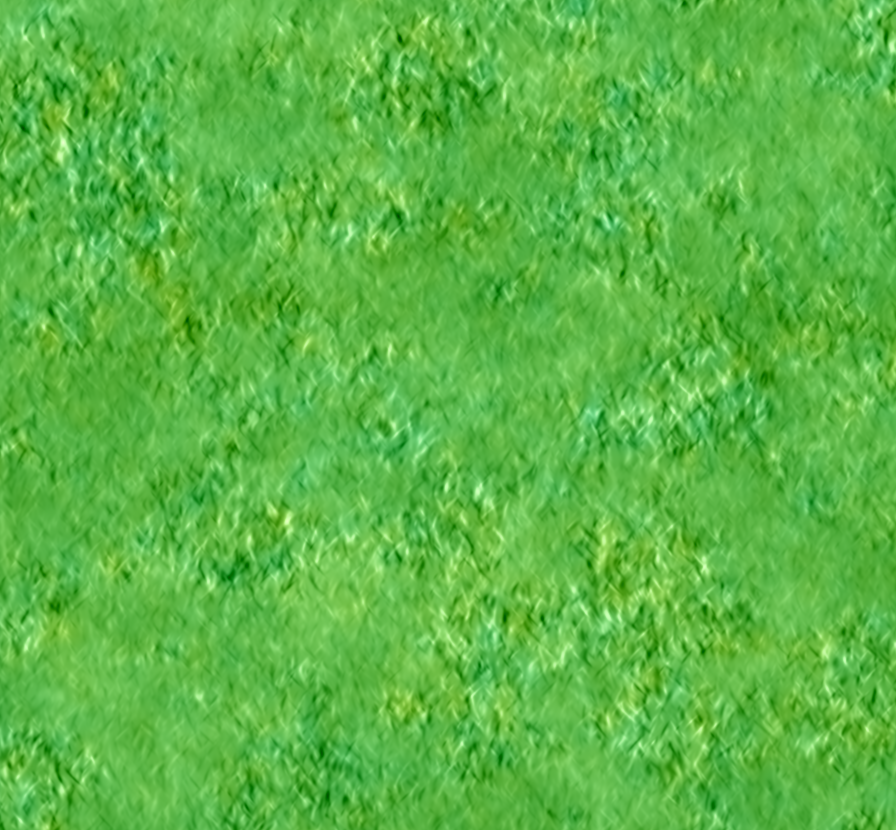
Give the GLSL for this texture, as a Shadertoy shader.

```glsl
// Short lawn grass seen from above: soft, mostly upright blades in light and dark green.
// Each layer sums one random leaning streak per grid cell; broad cellular
// patches set where the turf is calm, tufted, shaded, yellowish or bluish.

vec3 hash3(vec2 cell) {
    vec3 h = fract(cell.xyx * vec3(0.1031, 0.1030, 0.0973));
    h += dot(h, h.yxz + 33.33);
    return fract((h.xxy + h.yzz) * h.zyx);
}

// Smooth signed blobs, one per cell, about -1 to 1
float patches(vec2 p) {
    vec2 cell = floor(p);
    float sum = 0.0;
    for (int y = -1; y <= 1; y++)
    for (int x = -1; x <= 1; x++) {
        vec2 id = cell + vec2(x, y);
        vec3 rnd = hash3(id);
        vec2 d = p - id - rnd.xy;
        float falloff = max(1.0 - dot(d, d), 0.0);
        sum += (rnd.z * 2.0 - 1.0) * falloff * falloff;
    }
    return sum;
}

// Signed light of thin leaning streaks, one per cell
float blades(vec2 p, float width, float spread, float seed) {
    vec2 cell = floor(p);
    float sum = 0.0;
    for (int y = -1; y <= 1; y++)
    for (int x = -2; x <= 2; x++) {
        vec2 id = cell + vec2(x, y);
        vec3 rnd = hash3(id + seed);
        vec3 shape = hash3(id + seed + 57.0);
        vec2 d = p - id - rnd.xy;
        d.x -= (shape.x * 2.0 - 1.0) * spread * d.y + 0.25 * d.y * d.y;
        d /= vec2(width * mix(0.75, 1.3, shape.y), mix(0.35, 0.6, shape.z));
        sum += (rnd.z * 2.0 - 1.0) * exp(-dot(d, d));
    }
    return sum;
}

void mainImage(out vec4 fragColor, in vec2 fragCoord) {
    vec2 uv = fragCoord / iResolution.y;

    // Ragged tufts: strong blades inside, faint ones in the calm turf
    float tuft = patches(uv * vec2(7.0, 10.0) + 3.0)
               + 0.8 * patches(uv * vec2(17.0, 22.0) + 41.0);
    float vigour = mix(0.45, 1.35, smoothstep(-0.55, 0.75, tuft));

    // Blades of three sizes
    float streaks = blades(uv * vec2(95.0, 52.0), 0.27, 0.9, 11.0)
                  + 0.9 * blades(uv * vec2(82.0, 61.0) + 0.37, 0.25, 1.3, 203.0)
                  + 0.6 * blades(uv * vec2(150.0, 105.0), 0.36, 1.0, 407.0);

    // Broad shade and light
    float shade = 0.032 * patches(uv * vec2(4.0, 6.0) + 71.0)
                + 0.030 * patches(uv * vec2(13.0, 18.0) + 97.0)
                + 0.030 * patches(uv * vec2(34.0, 30.0) + 131.0);
    float light = 0.165 * vigour * streaks + shade;

    vec3 grass = vec3(0.362, 0.716, 0.278) + light * vec3(1.25, 1.0, 1.18);

    // Yellowish and bluish drifts, strongest in the tufts
    float tint = 0.6 * patches(uv * vec2(9.0, 12.0) + 151.0)
               + patches(uv * vec2(38.0, 34.0) + 173.0);
    grass += tint * vigour * vec3(0.035, 0.0, -0.04);

    // Pale glints on the brightest blades
    grass = mix(grass, vec3(0.78, 0.95, 0.70), 0.5 * smoothstep(0.15, 0.32, light));
    fragColor = vec4(clamp(grass, 0.0, 1.0), 1.0);
}
```
